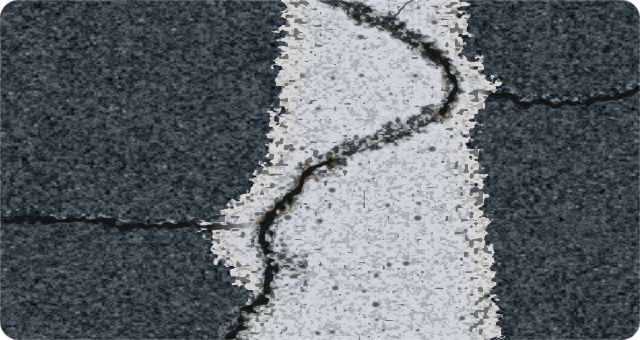
Write a WebGL 1 fragment shader that draws this texture.

```glsl
precision highp float;
uniform vec2 u_resolution;

float hash(vec2 p) {
  vec3 h = fract(vec3(p.xyx) * 0.1031);
  h += dot(h, h.yzx + 33.33);
  return fract((h.x + h.y) * h.z);
}

float noise(vec2 p) {
  vec2 i = floor(p), f = fract(p);
  f = f * f * (3.0 - 2.0 * f);
  return mix(mix(hash(i), hash(i + vec2(1.0, 0.0)), f.x),
             mix(hash(i + vec2(0.0, 1.0)), hash(i + 1.0), f.x), f.y);
}

float grain(vec2 p) {
  return 0.55 * noise(p * vec2(85.0, 125.0)) + 0.45 * noise(p * vec2(165.0, 225.0) + 17.0);
}

float within(float d, float width, float soft) {
  return 1.0 - smoothstep(width - soft, width + soft, d);
}

float bump(float x, float centre, float width) {
  float t = (x - centre) / width;
  return exp(-t * t);
}

float segment(vec2 p, vec2 a, vec2 b) {
  vec2 v = b - a;
  return length(p - a - v * clamp(dot(p - a, v) / dot(v, v), 0.0, 1.0));
}

float chain(vec2 p, vec2 a, vec2 b, vec2 c, vec2 d) {
  return min(segment(p, a, b), min(segment(p, b, c), segment(p, c, d)));
}

// Sparse round flecks, one candidate per grid cell
float flecks(vec2 p, float scale, float density, float soft) {
  vec2 q = p * scale, id = floor(q);
  vec2 centre = 0.3 + 0.4 * vec2(hash(id + 3.1), hash(id + 9.7));
  float radius = mix(0.08, 0.24, hash(id + 21.3));
  float d = length((fract(q) - centre) * vec2(0.85, 1.2));
  return within(d, radius, soft * scale + 0.04) * step(hash(id), density);
}

vec3 asphalt(vec2 p, float g, float soft) {
  float tone = (g - 0.5) * 0.40 + (noise(p * 9.0) - 0.5) * 0.03;
  vec3 c = vec3(0.215, 0.25, 0.282) + tone;
  c += 0.17 * flecks(p, 42.0, 0.16, soft);
  c += 0.05 * vec3(1.0, 0.6, 0.2) * flecks(p + 4.0, 60.0, 0.12, soft);
  return c - 0.09 * flecks(p + 7.0, 33.0, 0.2, soft);
}

void main() {
  vec2 p = gl_FragCoord.xy / u_resolution.y;
  float aspect = u_resolution.x / u_resolution.y;
  float soft = 1.0 / u_resolution.y;
  float g = grain(p);
  float rough = noise(p * vec2(60.0, 85.0) + 40.0) - 0.5;
  float broad = noise(p * 24.0) - 0.5;
  vec2 q = p + 0.022 * vec2(broad, noise(p * 24.0 + 50.0) - 0.5)
             + 0.012 * vec2(rough, noise(p * 70.0 + 80.0) - 0.5);

  // Fracture path: upper scar, sharp bend, middle scar, open split, lower rubble
  float upper = chain(q, vec2(0.96, 1.01), vec2(1.10, 0.946), vec2(1.225, 0.882), vec2(1.29, 0.825));
  float bend = chain(q, vec2(1.26, 0.855), vec2(1.315, 0.80), vec2(1.338, 0.743), vec2(1.305, 0.675));
  float middle = chain(q, vec2(1.305, 0.68), vec2(1.20, 0.627), vec2(1.08, 0.578), vec2(0.95, 0.525));
  float split = chain(q, vec2(0.97, 0.522), vec2(0.895, 0.485), vec2(0.845, 0.407), vec2(0.772, 0.343));
  float lower = chain(q, vec2(0.772, 0.343), vec2(0.795, 0.216), vec2(0.775, 0.13), vec2(0.66, 0.0));
  float branch = segment(q, vec2(0.79, 0.25), vec2(0.87, 0.215));
  float scar = min(min(upper, middle), bend + 0.006);
  float rubble = min(min(lower, branch + 0.012), split + 0.008);
  float path = min(scar, rubble);

  // Painted stripe with ragged, chipped borders
  float left = 0.744 + 0.096 * p.y - 0.165 * bump(p.y, 0.31, 0.13) - 0.07 * bump(p.y, 0.0, 0.06);
  float right = 1.47 - 0.112 * p.y + 0.07 * bump(p.y, 0.745, 0.05);
  float inside = min(p.x - left, right - p.x);
  float paint = smoothstep(-0.006, 0.006, inside + broad * 0.035 + rough * 0.055 + (g - 0.5) * 0.03);
  float border = 1.0 - smoothstep(0.01, 0.14, inside);
  float wear = max(border, 0.9 * exp(-rubble * rubble * 180.0));
  vec3 coat = mix(vec3(0.64, 0.665, 0.695), vec3(0.815, 0.83, 0.855), smoothstep(0.2, 0.6, g));
  coat += vec3(0.025, 0.005, -0.025) * border;
  float rim = within(abs(scar - 0.042), 0.012, 0.014);
  coat = mix(coat, vec3(0.85, 0.865, 0.88), 0.6 * rim);
  float limit = mix(0.87, 0.64, wear);
  float chip = smoothstep(limit, limit + 0.1, noise(p * vec2(70.0, 105.0) + 11.0));
  coat = mix(coat, vec3(0.34, 0.36, 0.37), 0.8 * chip);
  coat = mix(coat, vec3(0.24, 0.27, 0.29), 0.8 * flecks(p + 2.0, 24.0, 0.13, soft));
  vec3 colour = mix(asphalt(p, g, soft), coat, paint);

  // Exposed stone along the fracture
  float stone = max(within(scar + rough * 0.018, 0.027, 0.009),
                    0.85 * within(rubble + rough * 0.045, 0.031, 0.012));
  vec3 gravel = mix(vec3(0.17, 0.21, 0.22), vec3(0.67, 0.69, 0.68), smoothstep(0.32, 0.74, g));
  colour = mix(colour, gravel, stone * 0.9 * max(paint, 0.5));
  float rust = within(min(bend, split), 0.026, 0.018) * smoothstep(0.45, 0.7, noise(p * 65.0 + 30.0));
  colour = mix(colour, vec3(0.40, 0.31, 0.22), 0.55 * rust);

  // Deep openings and the shaded lip of the middle scar
  float gap = within(min(bend, split) + rough * 0.008, 0.009, 0.004);
  gap = max(gap, within(lower + rough * 0.025, 0.011, 0.006));
  gap = max(gap, 0.75 * within(abs(upper - 0.012) + rough * 0.018, 0.004, 0.005));
  float lip = segment(q, vec2(1.27, 0.641), vec2(0.96, 0.507));
  gap = max(gap, 0.6 * within(lip + rough * 0.012, 0.004, 0.004));
  float hairline = segment(q, vec2(1.22, 1.01), vec2(1.145, 0.945));
  gap = max(gap, 0.7 * within(hairline, 0.004, 0.003));

  // Side cracks running to both margins
  float leftLine = 0.356 - 0.028 * smoothstep(0.2, 0.5, q.x) + 0.015 * smoothstep(0.5, 0.77, q.x);
  float rightLine = 0.692 + 0.75 * (q.x - 1.64) * (q.x - 1.64);
  float leftSpan = 1.0 - smoothstep(0.60, 0.79, p.x);
  float rightSpan = smoothstep(1.37, 1.47, p.x);
  float side = max(within(abs(q.y - leftLine) + rough * 0.010, 0.008, 0.004) * leftSpan,
                   within(abs(q.y - rightLine) + rough * 0.008, 0.009, 0.004) * rightSpan);
  float grit = max(within(abs(q.y - leftLine - 0.016), 0.009, 0.007) * leftSpan,
                   within(abs(q.y - rightLine - 0.018), 0.009, 0.007) * rightSpan);
  colour += 0.15 * grit * smoothstep(0.5, 0.7, g) * (1.0 - paint);
  colour = mix(colour, vec3(0.065, 0.07, 0.075), max(gap, side) * 0.92);
  colour *= 1.0 - 0.08 * exp(-path * 45.0);

  // Rounded white frame corners
  vec2 halfSize = vec2(aspect, 1.0) * 0.5;
  vec2 corner = abs(p - halfSize) - halfSize + 0.055;
  float outside = length(max(corner, 0.0)) - 0.055;
  colour = mix(colour, vec3(1.0), smoothstep(-soft, soft, outside));
  gl_FragColor = vec4(clamp(colour, 0.0, 1.0), 1.0);
}
```
